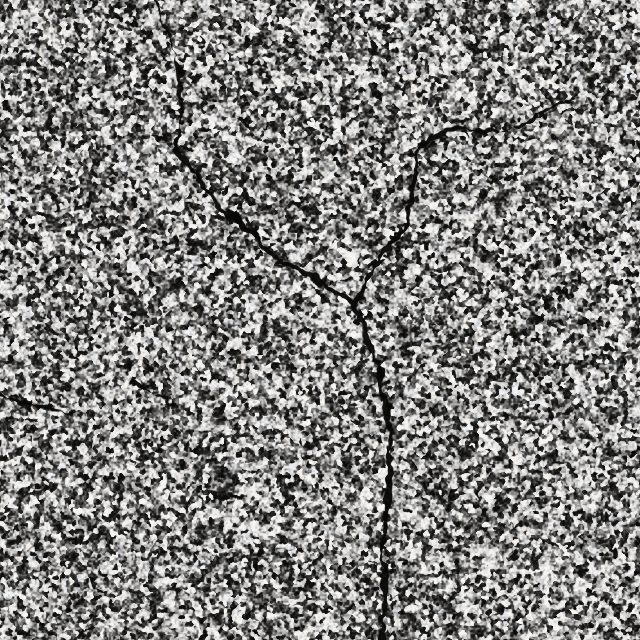
A three.js fragment shader for this texture:

```glsl
// Weathered asphalt: tightly packed black-to-white stone chips with a forked crack.
// Chips are a soft Voronoi blend of randomly turned, stretched cells, spread over
// the greys by a logistic curve; cracks are bent segments with nibbled edges.

#define GRAIN_COUNT 146.0
#define GRAIN_SHARPNESS 9.0
#define GRAIN_STRETCH 1.5
#define GRAIN_CONTRAST 6.6
#define GRIT_COUNT 285.0
#define GRIT_AMOUNT 0.5
#define EXPOSURE 0.028
#define CLOT_DEPTH 0.12
#define CRACK_WIDTH 0.0042
#define CRACK_WOBBLE 0.011
#define DARKEST vec3(0.025, 0.025, 0.02)
#define LIGHTEST vec3(0.98, 0.975, 0.97)

varying vec2 vUv;

vec3 hash3(vec2 p) {
  vec3 q = fract(p.xyx * vec3(0.1031, 0.1030, 0.0973));
  q += dot(q, q.yxz + 33.33);
  return fract((q.xxy + q.yzz) * q.zyx);
}

float noise(vec2 p) {
  vec2 i = floor(p);
  vec2 f = fract(p);
  f = f * f * (3.0 - 2.0 * f);
  float low = mix(hash3(i).x, hash3(i + vec2(1.0, 0.0)).x, f.x);
  float high = mix(hash3(i + vec2(0.0, 1.0)).x, hash3(i + 1.0).x, f.x);
  return mix(low, high, f.y);
}

// Returns the grey level in x and the warm tint in y.
vec2 chips(vec2 p) {
  vec2 cell = floor(p);
  vec2 sum = vec2(0.0);
  float total = 0.0001;
  for (int j = -1; j <= 1; j++) {
    for (int i = -1; i <= 1; i++) {
      vec2 id = cell + vec2(float(i), float(j));
      vec3 place = hash3(id + 17.0);
      vec3 look = hash3(id + 211.0);
      vec2 d = p - id - 0.1 - 0.8 * place.xy;
      float angle = 3.14159 * place.z;
      vec2 axis = vec2(cos(angle), sin(angle));
      d = vec2(dot(d, axis) / GRAIN_STRETCH, dot(d, vec2(-axis.y, axis.x))) * 1.2;
      float weight = exp(-GRAIN_SHARPNESS * dot(d, d));
      sum += look.xy * weight;
      total += weight;
    }
  }
  return sum / total;
}

// Distance to a segment bowed sideways by bend, less its half width.
float crack(vec2 p, vec2 a, vec2 b, float bend, float width) {
  vec2 along = b - a;
  float t = clamp(dot(p - a, along) / dot(along, along), 0.0, 1.0);
  vec2 side = normalize(vec2(-along.y, along.x));
  return length(p - a - along * t - side * bend * sin(3.14159 * t)) - width;
}

float cracks(vec2 uv) {
  vec2 p = uv;
  p += CRACK_WOBBLE * (vec2(noise(uv * 38.0), noise(uv * 38.0 + 70.0)) - 0.5);
  p += 0.7 * CRACK_WOBBLE * (vec2(noise(uv * 95.0 + 31.0), noise(uv * 95.0 + 9.0)) - 0.5);
  float wide = CRACK_WIDTH * (0.65 + 0.7 * noise(uv * 80.0 + 5.0));
  float thin = 0.65 * wide;
  float faint = wide * (1.2 * noise(uv * 34.0 + 50.0) - 0.05);
  vec2 fork = vec2(0.556, 0.53);
  vec2 knee = vec2(0.612, 0.315);
  vec2 leftBend = vec2(0.272, 0.766);
  vec2 rightBend = vec2(0.638, 0.648);
  vec2 rightTop = vec2(0.655, 0.774);
  vec2 spur = vec2(0.72, 0.798);

  // Trunk and two main branches
  float d = crack(p, fork, knee, 0.004, wide);
  d = min(d, crack(p, knee, vec2(0.597, 0.0), -0.003, wide));
  d = min(d, crack(p, leftBend, fork, -0.026, 0.85 * wide));
  d = min(d, crack(p, fork, rightBend, 0.006, 0.8 * wide));
  d = min(d, crack(p, rightBend, rightTop, 0.0, thin));

  // Hairline ends and stray cracks
  d = min(d, crack(p, vec2(0.24, 1.0), leftBend, 0.025, faint));
  d = min(d, crack(p, rightTop, spur, 0.0, thin));
  d = min(d, crack(p, spur, vec2(0.79, 0.795), -0.003, faint));
  d = min(d, crack(p, vec2(0.79, 0.795), vec2(0.9, 0.85), 0.0, faint));
  d = min(d, crack(p, vec2(0.0, 0.39), vec2(0.117, 0.357), -0.01, 0.6 * thin));
  d = min(d, crack(p, vec2(0.205, 0.4), vec2(0.273, 0.368), 0.0, faint));

  // Chips nibble at the edges
  d += 0.0036 * (noise(uv * 170.0 + 7.0) - 0.5);
  return 1.0 - smoothstep(-0.001, 0.0016, d);
}

void main() {
  // Stone chips roughened by fine grit
  vec2 warp = vec2(noise(vUv * 210.0), noise(vUv * 210.0 + 43.0)) - 0.5;
  vec2 chip = chips(vUv * GRAIN_COUNT + 0.7 * warp);
  float tone = chip.x - 0.5 + GRIT_AMOUNT * (noise(vUv * GRIT_COUNT + 13.0) - 0.5);

  // Broad tone drift and scattered dark clots
  tone += EXPOSURE + 0.03 * (noise(vUv * 9.0 + 3.0) - 0.5);
  float clot = noise(vUv * 17.0 + 61.0) * 0.7 + noise(vUv * 40.0 + 23.0) * 0.3;
  tone -= CLOT_DEPTH * smoothstep(0.74, 0.9, clot);

  // Spread the greys evenly; cracks sink to the darkest tone
  float grey = 1.0 / (1.0 + exp(-GRAIN_CONTRAST * tone));
  grey *= 1.0 - 0.95 * cracks(vUv);
  vec3 color = mix(DARKEST, LIGHTEST, grey);
  color *= 1.0 + 0.03 * (chip.y - 0.5) * vec3(1.0, 0.2, -1.0);
  gl_FragColor = vec4(color, 1.0);
}
```
